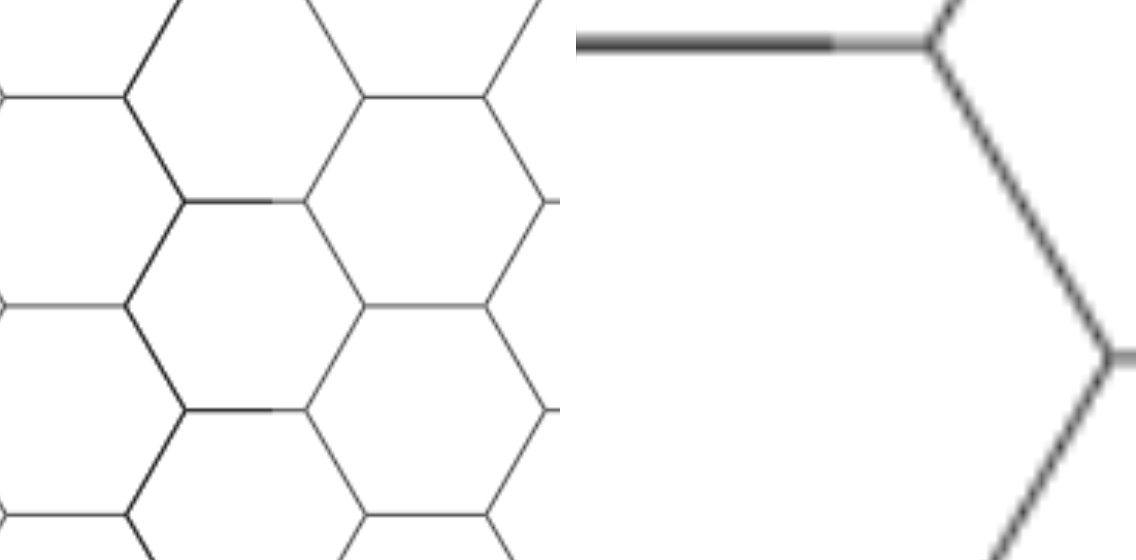
Left, the full canvas; right, a detail of the centre.
Write a Shadertoy shader that draws this pattern.

```glsl
// Thin grey honeycomb outline on white, softly rasterised, with one band inked twice.

const vec2  PITCH   = vec2(0.6426, 0.3729);   // repeat of one hexagon lattice, across and up
const vec2  CENTRE  = vec2(0.4375, 0.45352);  // centre of one hexagon
const float LEAN    = 0.005;                  // slight sideways drift with height
const float GRAIN   = 181.0;                  // soft raster cells across the canvas
const float STROKE  = 1.02;                   // line width in raster cells
const float OPACITY = 0.76;                   // strength of one layer of ink
const vec2  OVERLAP = vec2(0.2188, 0.4862);   // left and right limit of the second layer
const vec3  PAPER   = vec3(1.0);
const vec3  INK     = vec3(0.01, 0.0, 0.0);

// Distance to the nearest edge of a flat-topped hexagon grid.
float hexEdgeDistance(vec2 uv) {
    const vec2 lattice = vec2(1.7320508, 1.0);
    vec2 p = uv - CENTRE;
    p.x += LEAN * p.y;
    p *= lattice / PITCH;

    // Two interleaved lattices; keep the nearer centre.
    vec2 a = p - lattice * floor(p / lattice + 0.5);
    vec2 b = p - lattice * (floor(p / lattice) + 0.5);
    vec2 q = abs(dot(a, a) < dot(b, b) ? a : b);
    return PITCH.y * (0.5 - max(q.y, dot(q, vec2(0.8660254, 0.5))));
}

// Ink held by one raster cell, darker where the layers overlap.
float cellInk(vec2 cell) {
    vec2 uv = (cell + 0.5) / GRAIN;
    float coverage = clamp(0.5 + 0.5 * STROKE - hexEdgeDistance(uv) * GRAIN, 0.0, 1.0);
    float single = OPACITY * coverage;
    float doubled = 1.0 - (1.0 - single) * (1.0 - single);
    float inBand = step(OVERLAP.x, uv.x) * step(uv.x, OVERLAP.y);
    return mix(single, doubled, inBand);
}

void mainImage(out vec4 fragColor, in vec2 fragCoord) {
    vec2 uv = fragCoord / iResolution.xy;

    // Blend the four surrounding cells.
    vec2 grid = uv * GRAIN - 0.5;
    vec2 cell = floor(grid);
    vec2 blend = grid - cell;
    float ink = 0.0;
    for (int i = 0; i < 4; i++) {
        vec2 corner = vec2(i & 1, i >> 1);
        vec2 weight = mix(1.0 - blend, blend, corner);
        ink += weight.x * weight.y * cellInk(cell + corner);
    }

    fragColor = vec4(mix(PAPER, INK, ink), 1.0);
}
```
